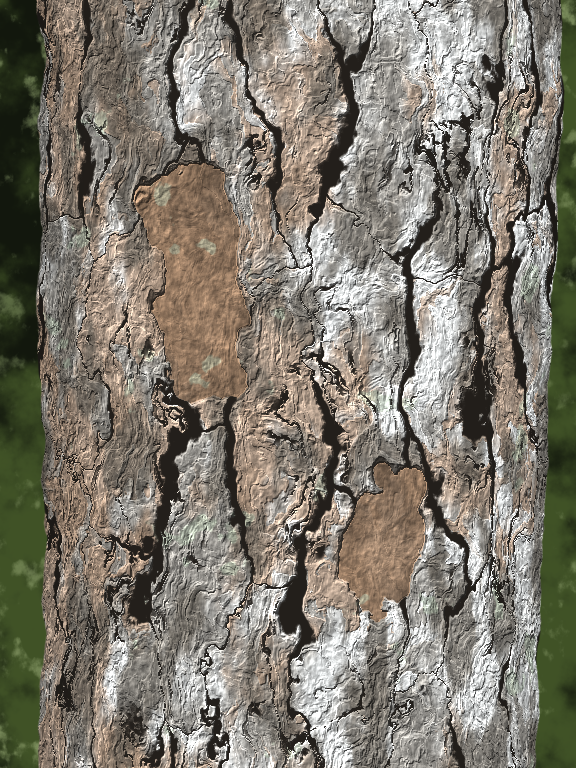
Write a Shadertoy shader that draws this texture.

```glsl
float hash(vec2 p) {
    return fract(sin(dot(p, vec2(127.1, 311.7))) * 43758.5453);
}

float noise(vec2 p) {
    vec2 i = floor(p), f = fract(p);
    f = f * f * (3.0 - 2.0 * f);
    return mix(mix(hash(i), hash(i + vec2(1, 0)), f.x),
               mix(hash(i + vec2(0, 1)), hash(i + vec2(1, 1)), f.x), f.y);
}

float fbm(vec2 p) {
    float sum = 0.0, amp = 0.5;
    for (int i = 0; i < 5; i++) {
        sum += amp * noise(p);
        p = mat2(1.6, 1.2, -1.2, 1.6) * p + 3.7;
        amp *= 0.5;
    }
    return sum;
}

vec2 cellPoint(vec2 c) {
    return c + 0.1 + 0.8 * vec2(hash(c), hash(c + 41.3));
}

// Tall bark plates: x = distance to the border, y = plate id
vec2 plates(vec2 p) {
    vec2 size = vec2(0.105, 0.34), q = p / size, home = floor(q), near = home;
    float best = 9.0, edge = 1.0;
    for (int k = 0; k < 9; k++) {
        vec2 c = home + vec2(k % 3 - 1, k / 3 - 1);
        float d = length(cellPoint(c) - q);
        if (d < best) { best = d; near = c; }
    }
    vec2 a = cellPoint(near) - q;
    for (int k = 0; k < 9; k++) {
        if (k == 4) continue;
        vec2 b = cellPoint(near + vec2(k % 3 - 1, k / 3 - 1)) - q;
        vec2 n = (b - a) / size;
        float len = length(n);
        edge = min(edge, dot(0.5 * (a + b), b - a) / len / (0.15 + 0.85 * abs(n.x) / len));
    }
    return vec2(edge, hash(near + 9.1));
}

// Signed distance to a leaning scale with rounded corners
float looseScale(vec2 p, vec2 halfSize, float lean) {
    p.x += lean * p.y;
    vec2 d = abs(p) - halfSize + 0.02;
    return length(max(d, 0.0)) + min(max(d.x, d.y), 0.0) - 0.02;
}

// Relief; info = solidity, plate id, flake layer, loose scale cover
float relief(vec2 p, out vec4 info) {
    vec2 bend = vec2(fbm(p * vec2(15, 11)), fbm(p * 12.0 + 7.0)) - 0.5;
    vec2 fray = vec2(fbm(p * vec2(75, 45)), fbm(p * vec2(60, 70) + 5.0)) - 0.5;
    vec2 q = p + bend * vec2(0.1, 0.13) + fray * 0.018;
    vec2 plate = plates(q);
    vec2 s = p + bend * 0.1 + fray * 0.016;
    float scale = min(looseScale(s - vec2(0.25, 0.64), vec2(0.054, 0.145), 0.17),
                      looseScale(s - vec2(0.5, 0.306), vec2(0.052, 0.078), -0.1));
    float cover = smoothstep(0.001, -0.001, scale);
    // Main cracks, then short slits between the fibres
    float width = 0.001 + 0.0115 * smoothstep(0.3, 0.85, noise(p * vec2(13, 9) + 3.0));
    float solid = smoothstep(0.4 * width, width, plate.x);
    float slit = abs(fbm(q * vec2(34, 9) + 60.0) - 0.5);
    float slitZone = smoothstep(0.45, 0.65, fbm(p * vec2(17, 9) + 33.0));
    solid = max(solid * (1.0 - slitZone * smoothstep(0.03, 0.012, slit)), cover);
    solid *= 1.0 - 0.8 * smoothstep(0.004, 0.001, abs(scale - 0.002)) * noise(p * 17.0);
    // Flakes peel in large and small steps
    float t = 8.0 * fbm(q * vec2(22, 11) + plate.y * 17.0);
    float u = 6.0 * fbm(q * vec2(62, 30) + 27.0);
    float peel = floor(t) + smoothstep(0.0, 0.13, fract(t));
    peel += 0.6 * (floor(u) + smoothstep(0.0, 0.2, fract(u)));
    float fibre = fbm(p * vec2(150, 75) + bend * 9.0);
    float h = 0.012 * solid + mix(0.0029, 0.0006, cover) * peel
            + mix(0.009, 0.005, cover) * fibre + 0.0014 * noise(p * 240.0);
    // A few small knots with a hollow
    vec2 cell = floor(p / 0.12), jitter = 0.25 + 0.5 * vec2(hash(cell + 5.0), hash(cell + 8.0));
    float r = length(s - (cell + jitter) * 0.12) / (0.006 + 0.007 * hash(cell));
    h += step(0.7, hash(cell + 2.0)) * 0.008 * (smoothstep(1.4, 0.6, r) - smoothstep(0.6, 0.2, r));
    // Shade under the flake rims
    solid *= 1.0 - 0.45 * (1.0 - cover) * smoothstep(0.86, 0.97, fract(t)) * noise(p * 30.0);
    info = vec4(solid, plate.y, floor(t), cover);
    return h;
}

vec3 barkColor(vec2 p) {
    vec4 info, unused;
    float e = 0.0013, h = relief(p, info);
    vec2 slope = vec2(relief(p + vec2(e, 0), unused), relief(p + vec2(0, e), unused)) - h;
    float light = dot(-slope / e, vec2(-0.55, 0.8));
    float flake = hash(vec2(info.z, info.y * 31.0)) - 0.5;
    float pale = fbm(p * vec2(14, 9) + 20.0) + 0.35 * flake + 0.3 * (p.x - 0.3);
    vec3 col = mix(vec3(0.55, 0.54, 0.52), vec3(0.81, 0.82, 0.82), smoothstep(0.3, 0.6, pale));
    float rust = fbm(p * vec2(13, 8) + 51.0) + 0.2 * (info.y - 0.5) + 0.4 * flake - 0.35 * (p.x - 0.4);
    col = mix(col, vec3(0.56, 0.45, 0.36), 0.7 * smoothstep(0.46, 0.68, rust));
    float weathered = smoothstep(0.48, 0.64, fbm(p * vec2(24, 10) + 83.0));
    col = mix(col, vec3(0.37, 0.35, 0.32), 0.75 * weathered);
    vec3 scaleColor = mix(vec3(0.36, 0.29, 0.23), vec3(0.66, 0.53, 0.42), fbm(p * vec2(30, 18)));
    col = mix(col, scaleColor, 0.9 * info.w);
    float lichen = smoothstep(0.7, 0.74, fbm(p * 19.0 + 12.0));
    col = mix(col, vec3(0.62, 0.68, 0.6), 0.5 * lichen);
    col *= 0.68 + 0.68 * fbm(p * vec2(150, 100));
    col *= 1.0 + 0.4 * clamp(light, -1.7, 1.1);
    return mix(vec3(0.13, 0.115, 0.1), col, smoothstep(0.0, 0.9, info.x));
}

// Foliage out of focus
vec3 foliage(vec2 p) {
    float n = 0.5 * noise(p * vec2(24, 20)) + 0.5 * fbm(p * 50.0);
    float leafy = p.x > 0.4 ? 0.45 : 0.6 - 0.55 * smoothstep(0.3, 0.65, p.y);
    vec3 col = mix(vec3(0.07, 0.09, 0.05), vec3(0.25, 0.32, 0.15), smoothstep(0.15, 0.8, n + leafy - 0.3));
    float glint = smoothstep(0.58, 0.8, fbm(p * vec2(45, 38) + 6.0));
    return mix(col, vec3(0.55, 0.62, 0.42), glint * (0.4 + 0.8 * abs(p.y - 0.5)));
}

void mainImage(out vec4 fragColor, in vec2 fragCoord) {
    vec2 uv = fragCoord / iResolution.y;
    float px = 1.0 / iResolution.y;
    // Trunk outline and its rounding
    float left = 0.054 + 0.024 * (fbm(vec2(uv.y * 13.0, 2.0)) - 0.5);
    float right = mix(0.7, 0.733, uv.y) + 0.02 * (fbm(vec2(uv.y * 15.0, 9.0)) - 0.5);
    float across = clamp((2.0 * uv.x - left - right) / (right - left), -1.0, 1.0);
    vec2 p = vec2(0.385 + 0.34 * asin(0.95 * across), uv.y);
    vec3 bark = barkColor(p) * (1.06 - 0.25 * pow(abs(across), 6.0));
    float trunk = smoothstep(-px, px, min(uv.x - left, right - uv.x));
    fragColor = vec4(clamp(mix(foliage(uv), bark, trunk), 0.0, 1.0), 1.0);
}
```
